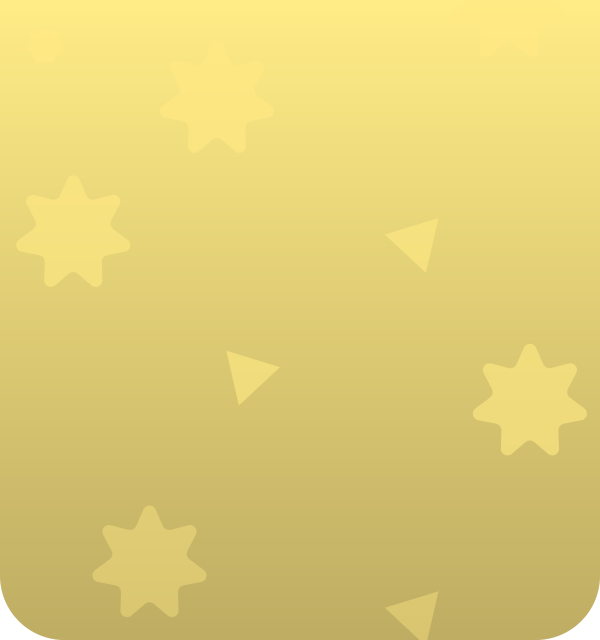
Write a Shadertoy shader that draws this background.

```glsl
const float PI = 3.14159265;
const vec3 GOLD = vec3(1.0, 0.926, 0.527);
const vec3 SHADE = vec3(0.745, 0.676, 0.387);
const vec3 GLOW = vec3(1.0, 0.912, 0.515);
const vec3 PAPER = vec3(1.0);

float smoothMin(float a, float b, float k) {
    float h = max(k - abs(a - b), 0.0) / k;
    return min(a, b) - 0.25 * h * h * k;
}

// Distance to a wedge whose apex points along +y
float wedge(vec2 p, float apex, float halfAngle) {
    vec2 v = vec2(abs(p.x), p.y - apex);
    vec2 normal = vec2(cos(halfAngle), sin(halfAngle));
    float along = dot(v, vec2(normal.y, -normal.x));
    return along > 0.0 ? dot(v, normal) : length(v);
}

// Star of wedges with round tips; notch softens the inner corners
float roundStar(vec2 p, float points, float turn, float apex, float halfAngle, float rounding, float notch) {
    float sector = 2.0 * PI / points;
    float angle = atan(p.x, p.y) - turn;
    angle = abs(mod(angle + 0.5 * sector, sector) - 0.5 * sector);
    float radius = length(p);
    float neighbour = sector - angle;
    float near = wedge(radius * vec2(sin(angle), cos(angle)), apex, halfAngle);
    float far = wedge(radius * vec2(sin(neighbour), cos(neighbour)), apex, halfAngle);
    return smoothMin(near, far, notch) - rounding;
}

float coverage(float dist, float pixel) {
    return clamp(0.5 - dist / pixel, 0.0, 1.0);
}

// Shapes lower on the card glow less
vec3 addGlow(vec3 color, float mask, float depth) {
    float strength = mix(0.64, 0.41, smoothstep(0.76, 0.92, depth));
    return mix(color, GLOW, mask * strength);
}

void mainImage(out vec4 fragColor, in vec2 fragCoord) {
    float pixel = 1.0 / iResolution.x;
    float height = iResolution.y * pixel;
    vec2 p = vec2(fragCoord.x, iResolution.y - fragCoord.y) * pixel;

    // Vertical gradient, depth measured from the top
    vec3 color = mix(GOLD, SHADE, smoothstep(0.0, 0.03, p.y) * p.y / height);

    // Large seven-pointed stars swinging from side to side
    for (int i = 0; i < 5; i++) {
        float n = float(i);
        vec2 center = vec2(0.44 + 0.45 * cos(2.182 * n - 0.436),
                           0.006 + 0.218 * n - 0.065 * sin(1.1 * n));
        vec2 local = vec2(p.x - center.x, center.y - p.y);
        float star = roundStar(local, 7.0, 0.0, 0.0861, 0.417, 0.0111, 0.011);
        color = addGlow(color, coverage(star, pixel), center.y);
    }

    // Soft triangles alternating in side and turn
    for (int i = 0; i < 3; i++) {
        float n = float(i);
        float side = 1.0 - 2.0 * mod(n, 2.0);
        vec2 center = vec2(0.554 + 0.14 * side, 0.403 + 0.131 * n + 0.09 * n * n);
        vec2 local = vec2(p.x - center.x, center.y - p.y);
        float triangle = roundStar(local, 3.0, 0.75 * side, 0.025, PI / 6.0, 0.0145, 0.0001);
        color = addGlow(color, coverage(triangle, pixel), center.y);
    }

    // Small blossom near the top corner
    vec2 bud = vec2(0.075, 0.076);
    float blossom = roundStar(vec2(p.x - bud.x, bud.y - p.y), 7.0, 0.0, 0.025, 0.84, 0.0056, 0.004);
    color = addGlow(color, coverage(blossom, pixel), bud.y);

    // Rounded lower corners of the card
    float corner = 0.107;
    vec2 q = vec2(abs(p.x - 0.5) - 0.5 + corner, p.y - height + corner);
    float card = length(max(q, 0.0)) - corner;
    fragColor = vec4(mix(PAPER, color, coverage(card, pixel)), 1.0);
}
```
